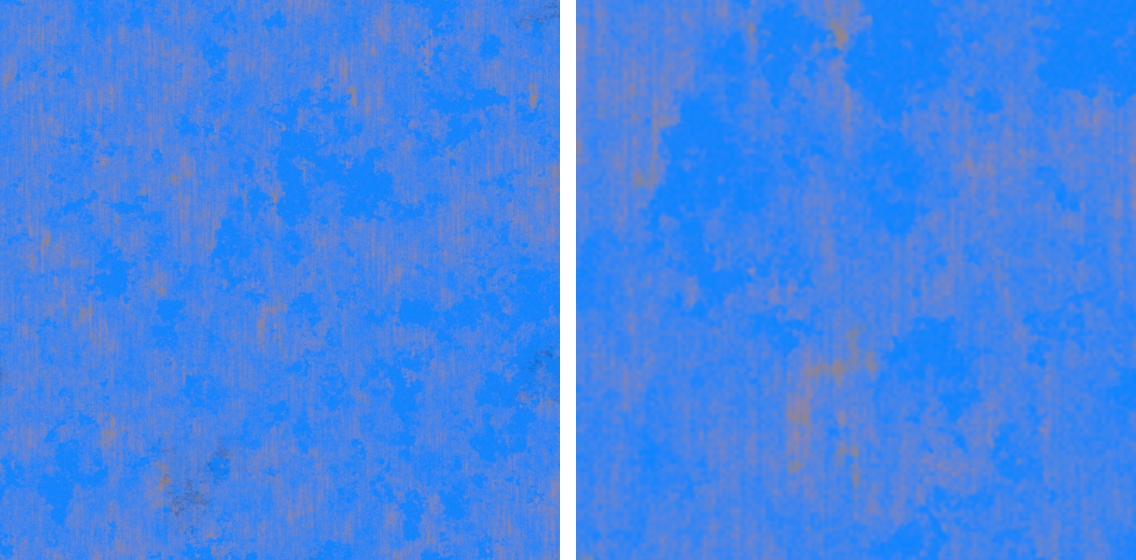
Left: the whole. Right: its middle third, enlarged.
Write a WebGL 2 fragment shader that draws this texture.

```glsl
#version 300 es
precision highp float;
// Weathered blue paint: crinkled saturated patches, vertical brush wear, faint rust and soot.

uniform vec2 u_resolution;
out vec4 fragColor;

float hash(vec2 cell, float seed) {
    uvec3 q = uvec3(ivec3(vec3(cell, seed))) * uvec3(1597334673u, 3812015801u, 2798796415u);
    uint n = (q.x ^ q.y ^ q.z) * 1597334673u;
    n = (n ^ (n >> 15)) * 2246822519u;
    n ^= n >> 13;
    return float(n >> 8) / 16777216.0;
}

float valueNoise(vec2 p, float seed) {
    vec2 cell = floor(p);
    vec2 f = fract(p);
    f = f * f * (3.0 - 2.0 * f);
    float low = mix(hash(cell, seed), hash(cell + vec2(1, 0), seed), f.x);
    float high = mix(hash(cell + vec2(0, 1), seed), hash(cell + vec2(1, 1), seed), f.x);
    return mix(low, high, f.y);
}

// Layered noise, scaled to roughly zero mean and unit deviation.
float cloud(vec2 p, float seed, float gain) {
    const mat2 turn = mat2(0.8, 0.6, -0.6, 0.8);
    float sum = 0.0, power = 0.0, weight = 1.0;
    for (int i = 0; i < 5; i++) {
        sum += weight * (valueNoise(p, seed + float(i)) - 0.5);
        power += weight * weight;
        weight *= gain;
        p = turn * p * 2.0 + 17.3;
    }
    return sum / (0.21 * sqrt(power));
}

// Thin vertical fibres, centred on zero.
float brushStreaks(vec2 uv, float seed) {
    float fine = valueNoise(uv * vec2(400.0, 24.0), seed);
    float broad = valueNoise(uv * vec2(210.0, 17.0), seed + 1.0);
    return fine + broad - 1.0;
}

// Paint colour by wear: vivid blue through lavender to grey.
vec3 paintColor(float wear) {
    return vec3(wear, 0.515 + 0.02 * wear, 0.99 - 1.03 * wear * wear);
}

void main() {
    vec2 uv = gl_FragCoord.xy / u_resolution;

    // Worn base coat with fibres and grain
    float drift = cloud(uv * 6.0, 130.0, 0.6);
    float coat = 0.97 * cloud(uv * vec2(21.0, 18.0), 10.0, 0.85) + 0.25 * drift;
    float streaks = brushStreaks(uv, 30.0);
    float grain = valueNoise(uv * 380.0, 40.0) - 0.5;
    float fibreStrength = 0.09 * smoothstep(-1.8, 1.2, coat) + 0.04;
    float wear = 0.293 + 0.058 * coat + fibreStrength * streaks + 0.14 * grain;

    // Small patches of intact paint with ragged edges, loosely clustered
    float patchField = 0.92 * cloud(uv * 21.0 + 3.7, 50.0, 0.75) - 0.25 * coat - 0.32 * drift;
    float intact = smoothstep(0.5, 1.75, patchField);
    wear = mix(wear, 0.075 + 0.08 * grain, 0.92 * intact);
    vec3 color = paintColor(clamp(wear, 0.03, 0.54));

    // Sparse ochre rust, broken up by the fibres
    float rustField = cloud(uv * vec2(24.0, 28.0), 70.0, 0.65) + 0.5 * coat + 0.9 * streaks;
    float rust = smoothstep(1.8, 4.2, rustField) * (1.0 - intact);
    color = mix(color, vec3(0.60, 0.52, 0.48), 0.75 * rust);

    // Rare smoky smudges with fine dark flecks
    float smokeArea = smoothstep(1.3, 2.6, cloud(uv * 6.0 + 8.1, 90.0, 0.5));
    float flecks = smoothstep(0.2, 2.2, cloud(uv * vec2(38.0, 46.0), 110.0, 0.8));
    color *= 1.0 - smokeArea * (0.03 + 0.16 * flecks);

    fragColor = vec4(clamp(color, 0.0, 1.0), 1.0);
}
```
